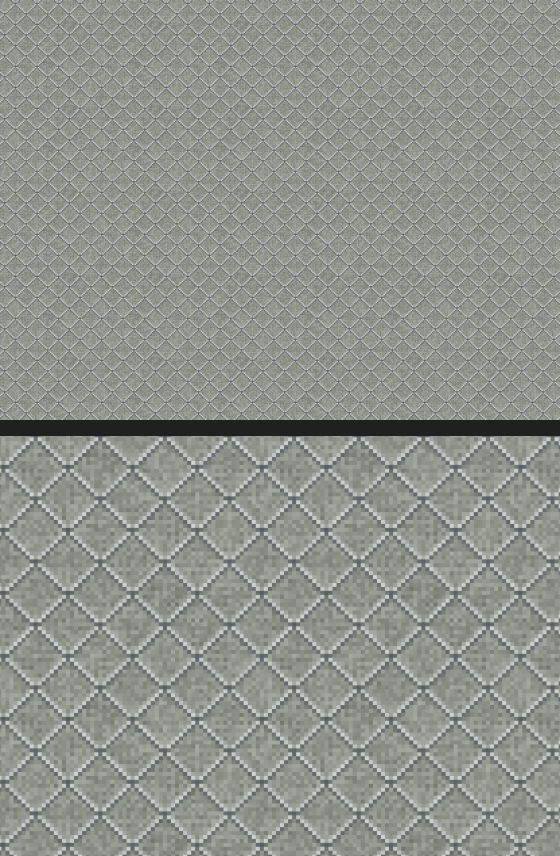
Top: the whole. Bottom: its middle third, enlarged.
Reproduce this pattern procedurally as a Shadertoy shader.

```glsl
// Grey-green woven fabric: a diamond lattice of pale stitches with dark shadow stitches.
#define REPEATS vec2(26.0, 20.0)
#define STITCHES 16.0
#define TILE 64.0
#define BASE vec3(0.560, 0.580, 0.548)
#define PALE vec3(0.770, 0.785, 0.775)
#define EDGE vec3(0.645, 0.663, 0.645)
#define SHADOW vec3(0.360, 0.382, 0.388)
#define GRAIN 0.125
#define MOTTLE 0.050
#define WEAVE 0.045
#define PHASE vec2(5.0, 3.0)

float hash(vec2 p) {
    vec3 q = fract(vec3(p.xyx) * 0.1031);
    q += dot(q, q.yzx + 33.33);
    return fract((q.x + q.y) * q.z);
}

// Smooth value noise for the cloudy tone inside the diamonds
float valueNoise(vec2 p) {
    vec2 i = floor(p), f = fract(p);
    f = f * f * (3.0 - 2.0 * f);
    float low = mix(hash(i), hash(i + vec2(1.0, 0.0)), f.x);
    float high = mix(hash(i + vec2(0.0, 1.0)), hash(i + 1.0), f.x);
    return mix(low, high, f.y);
}

// Colour of one stitch at an integer grid position
vec3 stitchColor(vec2 stitch) {
    stitch = mod(stitch, TILE);
    vec2 diagonal = vec2(stitch.x + stitch.y, stitch.x - stitch.y);
    vec2 across = mod(diagonal, STITCHES);
    vec2 diamond = mod(floor(diagonal / STITCHES), TILE / STITCHES);
    float grain = hash(stitch + 11.0) - 0.5;

    // Diamond body: cloudy tone, regular weave and a tint for each diamond
    float cloud = valueNoise(stitch * 0.28) - 0.5;
    float weave = mod(stitch.x, 2.0) * mod(stitch.y, 2.0) - 0.25;
    vec3 color = BASE + GRAIN * grain + MOTTLE * cloud - WEAVE * weave;
    color += 0.02 * (hash(diamond + 71.0) - 0.5) * vec3(1.0, 0.9, 0.6);

    // Lit rim above each line, shadow below it, pale stitches on it
    bool rim = across.x == 1.0 || across.y == STITCHES - 1.0;
    bool shade = across.x == STITCHES - 1.0 || across.y == 1.0;
    bool line = across.x == 0.0 || across.y == 0.0;
    bool crossing = across.x == 0.0 && across.y == 0.0;
    if (rim) color = mix(color, EDGE + 0.05 * grain, 0.55);
    if (shade) color = mix(color, SHADOW, 0.72 + 0.4 * grain);
    if (line) color = PALE + 0.08 * grain;
    if (crossing) color = SHADOW + 0.04 * grain;
    return color;
}

void mainImage(out vec4 fragColor, in vec2 fragCoord) {
    vec2 gridSize = REPEATS * STITCHES;
    vec2 position = fragCoord / iResolution.xy * gridSize + PHASE;
    vec2 footprint = gridSize / iResolution.xy;

    // Blend the four nearest stitches over one output sample
    vec2 corner = floor(position - 0.5);
    vec2 blend = position - 0.5 - corner;
    blend = clamp((blend - 0.5) / footprint + 0.5, 0.0, 1.0);
    vec3 low = mix(stitchColor(corner), stitchColor(corner + vec2(1.0, 0.0)), blend.x);
    vec3 high = mix(stitchColor(corner + vec2(0.0, 1.0)), stitchColor(corner + 1.0), blend.x);
    fragColor = vec4(mix(low, high, blend.y), 1.0);
}
```
